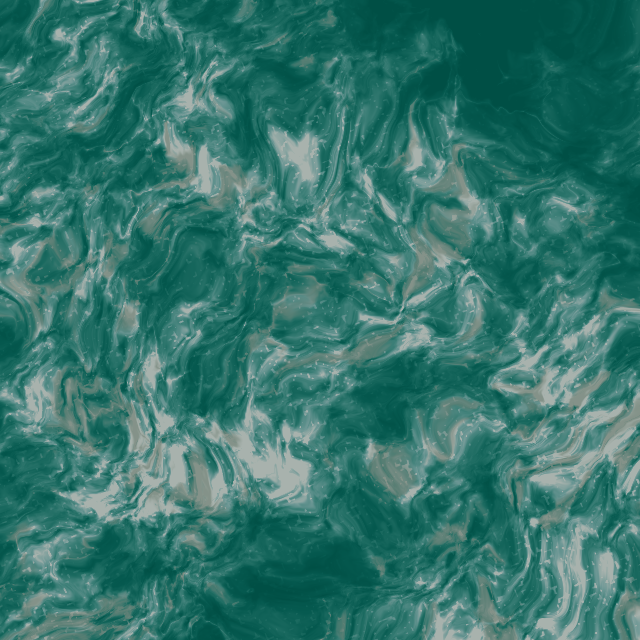
Write a WebGL 1 fragment shader that draws this texture.

```glsl
precision highp float;
uniform vec2 u_resolution;

// Water and foam colours, from dark to light
const vec3 ABYSS = vec3(0.00, 0.31, 0.27);
const vec3 DEEP = vec3(0.02, 0.35, 0.31);
const vec3 WATER = vec3(0.11, 0.42, 0.38);
const vec3 HAZE = vec3(0.24, 0.50, 0.47);
const vec3 FOAM = vec3(0.42, 0.59, 0.58);
const vec3 CREST = vec3(0.66, 0.70, 0.68);
const vec3 SILT = vec3(0.42, 0.49, 0.44);

// Feature sizes, in cycles per canvas
const vec2 CLOUD_SCALE = vec2(4.6, 3.2);
const vec2 SHELF_SCALE = vec2(4.2, 3.4);
const float LACE_SCALE = 9.0;
const float MOTTLE_SCALE = 15.0;
const vec2 GRAIN_SCALE = vec2(42.0, 75.0);
const float FLECK_SCALE = 210.0;

// Strengths, in steps of the colour ramp
const float BASE_LEVEL = 0.92;
const float CLOUD_GAIN = 5.5;
const float MOTTLE_GAIN = 4.5;
const float GRAIN_GAIN = 6.5;
const float SHELF_GAIN = 1.7;
const float LACE_GAIN = 1.5;
const float FLECK_GAIN = 1.3;
const float CALM_DEPTH = 0.9;
const float SILT_AMOUNT = 0.6;

const float SHELF_FRONT = 0.012;
const float SHELF_FADE = 0.09;
const float LACE_WIDTH = 0.018;
const float STREAK_ANGLE = 0.75;

float hash(vec2 p) {
  return fract(sin(dot(p, vec2(127.1, 311.7))) * 43758.5453);
}

float noise(vec2 p) {
  vec2 i = floor(p);
  vec2 f = fract(p);
  f = f * f * (3.0 - 2.0 * f);
  float low = mix(hash(i), hash(i + vec2(1.0, 0.0)), f.x);
  float high = mix(hash(i + vec2(0.0, 1.0)), hash(i + vec2(1.0, 1.0)), f.x);
  return mix(low, high, f.y);
}

// Four octaves, averaging one half
float fbm(vec2 p) {
  float sum = 0.0;
  float weight = 0.533;
  for (int i = 0; i < 4; i++) {
    sum += weight * noise(p);
    p = p * 2.03 + vec2(17.3, 9.1);
    weight *= 0.5;
  }
  return sum;
}

vec2 rotate(vec2 p, float angle) {
  float c = cos(angle);
  float s = sin(angle);
  return vec2(c * p.x + s * p.y, c * p.y - s * p.x);
}

vec2 swirl(vec2 p, float scale) {
  return vec2(fbm(p * scale + 3.7), fbm(p * scale + 41.2)) - 0.5;
}

vec3 ramp(float level) {
  vec3 color = mix(ABYSS, DEEP, clamp(level + 1.0, 0.0, 1.0));
  color = mix(color, WATER, clamp(level, 0.0, 1.0));
  color = mix(color, HAZE, clamp(level - 1.0, 0.0, 1.0));
  color = mix(color, FOAM, clamp(level - 2.0, 0.0, 1.0));
  return mix(color, CREST, clamp(level - 3.0, 0.0, 1.0));
}

void main() {
  vec2 p = gl_FragCoord.xy / u_resolution;

  // Turbulence: broad curls, then frayed edges
  vec2 q = p + 0.30 * swirl(p, 3.0);
  q += 0.07 * swirl(q, 16.0);

  // Drifting clouds of aerated water, calmer towards one corner
  float cloud = fbm(q * CLOUD_SCALE + 5.0) - 0.5;
  float calm = smoothstep(0.9, 1.7, p.x + p.y);
  float mottle = fbm(q * MOTTLE_SCALE + 60.0) - 0.5;

  // Foam shelves: a crisp front with a soft wake
  float front = fbm(q * SHELF_SCALE + 23.0) - 0.52;
  float shelf = exp(-max(front / SHELF_FADE, -front / SHELF_FRONT));
  shelf *= smoothstep(0.40, 0.66, noise(p * 4.5 + 71.0) + 0.6 * cloud);

  // Thin broken threads
  float thread = abs(fbm(q * LACE_SCALE + 88.0) - 0.5);
  float lace = exp(-thread / LACE_WIDTH) * smoothstep(0.35, 0.7, noise(q * 7.0 + 31.0));

  // Streaky grain and bright flecks, strongest in foam
  vec2 streak = rotate(q, STREAK_ANGLE);
  float grain = fbm(streak * GRAIN_SCALE + 12.0) - 0.5;
  float fleck = smoothstep(0.72, 0.95, noise(rotate(p, 0.4) * FLECK_SCALE));

  float level = BASE_LEVEL + CLOUD_GAIN * cloud + MOTTLE_GAIN * mottle;
  level += SHELF_GAIN * shelf + LACE_GAIN * lace - CALM_DEPTH * calm;
  float density = clamp(0.35 + 0.3 * level, 0.25, 1.2);
  level += density * (GRAIN_GAIN * grain + FLECK_GAIN * fleck);

  // Warm silt caught along the streaks and threads
  float silt = smoothstep(0.55, 0.72, fbm(streak * vec2(14.0, 32.0) + 47.0) + 0.12 * lace);
  silt *= SILT_AMOUNT * smoothstep(0.8, 2.2, level);

  gl_FragColor = vec4(mix(ramp(level), SILT, silt), 1.0);
}
```
